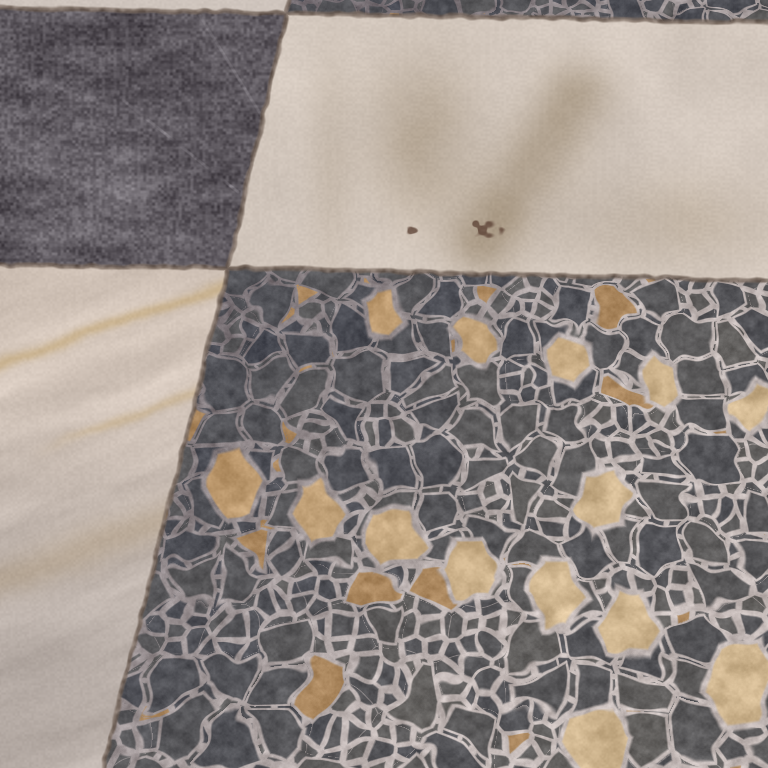
Reproduce this texture procedurally as a WebGL 1 fragment shader.

```glsl
precision highp float;
uniform vec2 u_resolution;

float hash(vec2 p) {
  return fract(sin(dot(p, vec2(127.1, 311.7))) * 43758.5453);
}

vec2 hash2(vec2 p) {
  return vec2(hash(p), hash(p + 37.7));
}

float noise(vec2 p) {
  vec2 i = floor(p), f = fract(p);
  f = f * f * (3.0 - 2.0 * f);
  return mix(mix(hash(i), hash(i + vec2(1, 0)), f.x),
             mix(hash(i + vec2(0, 1)), hash(i + vec2(1, 1)), f.x), f.y);
}

float fbm(vec2 p) {
  float sum = 0.0, amp = 0.5;
  for (int i = 0; i < 5; i++) {
    sum += amp * noise(p);
    p = p * 2.03 + 7.1;
    amp *= 0.5;
  }
  return sum;
}

float segment(vec2 p, vec2 a, vec2 b) {
  vec2 d = b - a;
  return length(p - a - d * clamp(dot(p - a, d) / dot(d, d), 0.0, 1.0));
}

float blob(vec2 p, vec2 center, vec2 size) {
  vec2 q = (p - center) / size;
  return exp(-dot(q, q));
}

// Voronoi cell: x = distance to the border, y = random id
vec2 cells(vec2 p) {
  vec2 base = floor(p), nearest = vec2(0), id = vec2(0);
  float best = 9.0, edge = 9.0;
  for (int j = -1; j <= 1; j++) for (int i = -1; i <= 1; i++) {
    vec2 c = base + vec2(i, j);
    vec2 r = c + 0.1 + 0.8 * hash2(c) - p;
    if (dot(r, r) < best) { best = dot(r, r); nearest = r; id = c; }
  }
  for (int j = -2; j <= 2; j++) for (int i = -2; i <= 2; i++) {
    vec2 c = base + vec2(i, j);
    vec2 r = c + 0.1 + 0.8 * hash2(c) - p;
    vec2 d = r - nearest;
    if (dot(d, d) > 0.0001) edge = min(edge, dot(0.5 * (r + nearest), normalize(d)));
  }
  return vec2(edge, hash(id + 5.3));
}

// Irregular polygon pebble
float pebble(vec2 p, float radius, float seed) {
  float d = -1.0;
  for (int k = 0; k < 6; k++) {
    float a = float(k) * 1.047 + seed;
    float r = radius * (0.68 + 0.5 * hash(vec2(seed, float(k))));
    d = max(d, dot(p, vec2(cos(a), 0.85 * sin(a))) - r);
  }
  return d;
}

// Evenly stepped row of pebbles
float pebbleRow(vec2 p, vec2 start, vec2 stride, float count, float radius) {
  float d = 1.0;
  for (int i = 0; i < 6; i++) {
    float n = float(i);
    if (n < count) d = min(d, pebble(p - start - stride * n, radius, n + start.x * 9.0));
  }
  return d;
}

vec3 terrazzo(vec2 p) {
  float grain = fbm(p * 90.0);
  float light = smoothstep(0.1, 1.05, p.x + 0.75 * (0.62 - p.y));
  vec3 col = mix(vec3(0.45, 0.42, 0.44), vec3(0.76, 0.72, 0.71), light) + 0.3 * (grain - 0.48);

  // Large stones, with fragments in the empty cells
  vec2 q = vec2((p.x - 0.6) * (1.0 + 0.55 * p.y), p.y + 0.4 * p.y * p.y) * 14.0;
  q += 0.28 * (vec2(noise(q * 2.3), noise(q * 2.3 + 19.0)) - 0.5);
  vec2 big = cells(q), small = cells(q * 2.3 + 11.0);
  float bigD = big.y < 0.3 ? -big.x - 0.06 : big.x - 0.05 - 0.1 * fract(big.y * 17.0);
  float smallD = min((small.x - 0.07 - 0.14 * fract(small.y * 13.0)) / 2.3, -bigD - 0.06);
  float id = bigD > smallD ? big.y : small.y;

  // Ochre pebbles push the dark stones aside
  vec2 w = p + 0.012 * (vec2(noise(p * 45.0), noise(p * 45.0 + 8.0)) - 0.5);
  float ochre = pebbleRow(w, vec2(0.31, 0.37), vec2(0.102, -0.036), 6.0, 0.033);
  ochre = min(ochre, pebbleRow(w, vec2(0.5, 0.59), vec2(0.12, -0.03), 5.0, 0.025));
  ochre = min(ochre, pebbleRow(w, vec2(0.775, 0.03), vec2(0.19, 0.08), 2.0, 0.04));
  ochre = min(ochre, pebbleRow(w, vec2(0.78, 0.35), vec2(0), 1.0, 0.03));
  float stone = smoothstep(-0.02, 0.025, max(bigD, smallD)) * smoothstep(0.004, 0.009, ochre);
  vec3 dark = mix(vec3(0.27, 0.28, 0.32), vec3(0.39, 0.38, 0.37), fract(id * 7.0) * 0.6 + 0.4 * light);
  dark = mix(dark, vec3(0.67, 0.53, 0.37), step(0.96, fract(id * 29.0)));
  col = mix(col, dark + 0.2 * (grain - 0.48), stone);
  vec3 tan_ = mix(vec3(0.7, 0.54, 0.36), vec3(0.8, 0.7, 0.55), light);
  return mix(col, tan_ + 0.3 * (fbm(p * 45.0) - 0.48), 1.0 - smoothstep(-0.002, 0.002, ochre));
}

vec3 slate(vec2 p) {
  vec3 col = vec3(0.35, 0.33, 0.355) + 0.24 * (fbm(p * vec2(18, 55)) - 0.48);
  col += 0.16 * (noise(p * 260.0) - 0.5) + 0.07 * blob(p, vec2(0.13, 0.78), vec2(0.13, 0.1));
  float scratch = min(segment(p, vec2(0.16, 0.87), vec2(0.31, 0.75)), segment(p, vec2(0.26, 0.98), vec2(0.34, 0.85)));
  return col + 0.13 * noise(p * 80.0) * (1.0 - smoothstep(0.0005, 0.003, scratch));
}

vec3 stainedMarble(vec2 p) {
  float cloud = fbm(p * 11.0);
  vec3 col = vec3(0.83, 0.785, 0.745) + 0.1 * (cloud - 0.48);
  float streak = exp(-pow(segment(p, vec2(0.63, 0.69), vec2(0.75, 0.87)) / 0.045, 2.0));
  float stain = 0.75 * streak + 0.6 * blob(p, vec2(0.55, 0.82), vec2(0.07, 0.1));
  stain += 0.35 * blob(p, vec2(0.86, 0.71), vec2(0.16, 0.06)) + 0.25 * blob(p, vec2(0.43, 0.78), vec2(0.03, 0.14));
  col = mix(col, vec3(0.58, 0.51, 0.41), clamp(stain * (0.35 + 0.85 * cloud), 0.0, 0.8));
  float spots = blob(p, vec2(0.533, 0.699), vec2(0.012, 0.008)) + blob(p, vec2(0.635, 0.705), vec2(0.025, 0.016));
  return mix(col, vec3(0.37, 0.27, 0.22), 0.8 * smoothstep(0.38, 0.6, spots * (0.3 + noise(p * 110.0))));
}

vec3 veinedMarble(vec2 p) {
  float across = p.y - 0.36 * p.x + 0.02 * (fbm(p * 16.0) - 0.48);
  vec3 col = mix(vec3(0.73, 0.69, 0.665), vec3(0.83, 0.775, 0.73), smoothstep(0.1, 0.6, p.y));
  col += 0.17 * (fbm(vec2(p.x * 5.0, across * 24.0)) - 0.48);
  float vein = exp(-pow((across - 0.525) / 0.009, 2.0)) + 0.7 * exp(-pow((across - 0.395) / 0.008, 2.0)) * smoothstep(0.03, 0.15, p.x);
  col = mix(col, vec3(0.76, 0.65, 0.46), 0.6 * vein);
  return mix(col, vec3(0.65, 0.57, 0.46), 0.45 * exp(-pow((across - 0.245) / 0.025, 2.0)));
}

void main() {
  vec2 p = gl_FragCoord.xy / u_resolution;
  float wobble = 0.004 * (noise(p * 75.0) - 0.5);

  // Joints between the tiles
  float side = p.x - 0.297 - (p.y - 0.651) * (p.y > 0.651 ? 0.229 : 0.25) + wobble;
  float middle = p.y - 0.655 + 0.012 * p.x + 0.012 * max(p.x - 0.297, 0.0) + wobble;
  float top = p.y - 0.99 + 0.019 * p.x + wobble;
  float right = smoothstep(-0.0015, 0.0015, side);
  vec3 lower = mix(veinedMarble(p), terrazzo(p), right);
  vec3 upper = mix(slate(p), stainedMarble(p), right);
  vec3 beyond = mix(vec3(0.81, 0.77, 0.74), terrazzo(p), right);
  vec3 col = mix(lower, upper, smoothstep(-0.0015, 0.0015, middle));
  col = mix(col, beyond, smoothstep(-0.0015, 0.0015, top));

  // Grout and fine grain
  float seam = min(abs(side), min(abs(middle), abs(top)));
  vec3 grout = vec3(0.45, 0.39, 0.35) + 0.2 * (noise(p * 150.0) - 0.5);
  col = mix(col, grout, 0.8 * (1.0 - smoothstep(0.001, 0.005, seam)));
  col += 0.035 * (noise(p * 330.0) - 0.5);
  gl_FragColor = vec4(clamp(col, 0.0, 1.0), 1.0);
}
```
